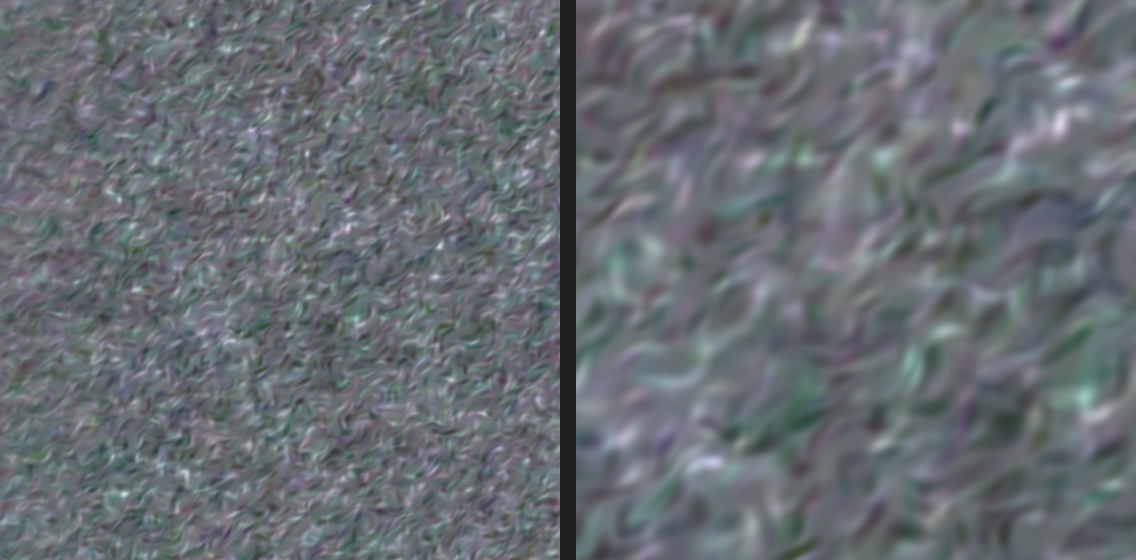
Left: the whole. Right: its middle third, enlarged.
A Shadertoy shader for this texture:

```glsl
// Grey felted wool: short slanted fibre flecks over softer mottling.
// Each layer is a cellular sum of oriented strokes that carry light and tint;
// the strokes grow softer and flatter toward the upper left.

const vec3  WOOL        = vec3(0.403, 0.425, 0.447); // mean colour
const vec3  PURPLE_TINT = vec3(0.036, -0.016, 0.026); // purple against green
const vec3  BLUE_TINT   = vec3(-0.022, 0.002, 0.022); // blue against warm
const float FINE_CELL   = 0.0185;  // cell sizes, in canvas heights
const float COARSE_CELL = 0.038;
const float BROAD_CELL  = 0.13;
const float FINE_LIGHT   = 0.29;   // contrast of each layer
const float COARSE_LIGHT = 0.14;
const float BROAD_LIGHT  = 0.06;
const float SLANT        = 0.68;   // main fibre direction, radians
const float SLANT_SOFT   = 0.42;   // direction in the soft region
const float SLANT_SPREAD = 0.75;
const int   FLECKS       = 3;      // strokes per cell

// Three random values in 0..1 from a cell and a seed
vec3 hash3(ivec2 cell, int seed) {
    uvec3 v = uvec3(ivec3(cell, seed) + 4096);
    v = v * 1664525u + 1013904223u;
    v.x += v.y * v.z; v.y += v.z * v.x; v.z += v.x * v.y;
    v ^= v >> 16u;
    v.x += v.y * v.z; v.y += v.z * v.x; v.z += v.x * v.y;
    return vec3(v >> 8u) / 16777216.0;
}

// Sum of oriented strokes: x = light, y = purple tint, z = blue tint
vec3 fibreLayer(vec2 p, float slant, float width, int seed) {
    ivec2 home = ivec2(floor(p));
    vec3 sum = vec3(0.0);
    for (int j = -1; j <= 1; j++)
    for (int i = -1; i <= 1; i++)
    for (int k = 0; k < FLECKS; k++) {
        ivec2 cell = home + ivec2(i, j);
        vec3 place  = hash3(cell, seed + 2 * k);
        vec3 weight = hash3(cell, seed + 2 * k + 1) * 2.0 - 1.0;
        float angle = slant + SLANT_SPREAD * (place.z * 2.0 - 1.0);
        vec2 along = vec2(cos(angle), sin(angle));
        vec2 d = p - vec2(cell) - place.xy;
        vec2 q = vec2(dot(d, along), dot(d, vec2(-along.y, along.x)) / width);
        float stroke = max(0.0, 1.0 - dot(q, q));
        sum += weight * stroke * stroke * stroke;
    }
    return sum;
}

// Layered sines that bend the fibres
vec2 curl(vec2 p) {
    return 0.0035 * vec2(sin(p.y * 71.0 + 2.0 * sin(p.x * 23.0)),
                         sin(p.x * 63.0 + 2.0 * sin(p.y * 29.0)))
         + 0.0015 * vec2(sin(p.y * 137.0 + p.x * 59.0),
                         sin(p.x * 151.0 - p.y * 47.0));
}

void mainImage(out vec4 fragColor, in vec2 fragCoord) {
    vec2 uv = fragCoord / iResolution.y;
    vec2 p = uv + curl(uv);

    // Soft region along the left, widest at the top
    float soft = 1.0 - smoothstep(0.02, 0.42, uv.x + 0.16 * (1.0 - uv.y));
    float slant = mix(SLANT, SLANT_SOFT, soft);

    vec3 fine   = fibreLayer(p / FINE_CELL, slant, 0.45, 0);
    vec3 coarse = fibreLayer(p / COARSE_CELL, slant, 0.42, 20);
    vec3 broad  = fibreLayer(p / BROAD_CELL, slant, 0.6, 40);

    // Light
    float light = fine.x * FINE_LIGHT * mix(1.0, 0.5, soft)
                + coarse.x * COARSE_LIGHT * mix(1.0, 1.4, soft)
                + broad.x * BROAD_LIGHT;

    // Tint
    vec2 tint = 0.75 * fine.yz * mix(1.0, 0.6, soft) + 0.8 * coarse.yz + 0.3 * broad.yz;

    vec3 colour = WOOL * exp(light) + PURPLE_TINT * tint.x + BLUE_TINT * tint.y;
    fragColor = vec4(clamp(colour, 0.0, 1.0), 1.0);
}
```
